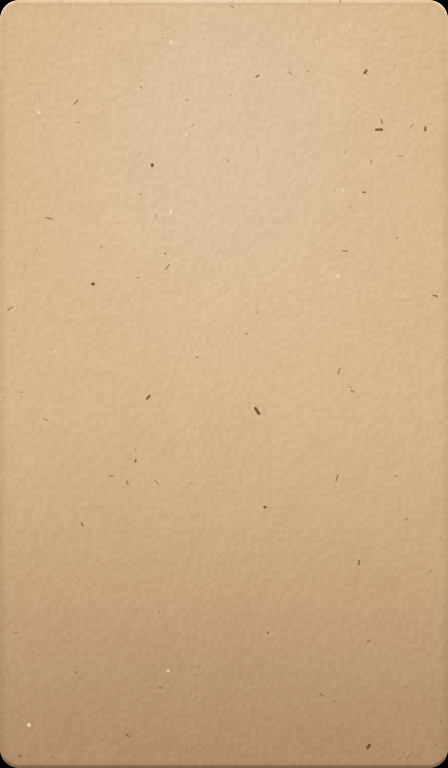
A Shadertoy shader for this texture:

```glsl
const vec3 KRAFT_LOW  = vec3(0.660, 0.517, 0.390);
const vec3 KRAFT_MID  = vec3(0.842, 0.710, 0.548);
const vec3 KRAFT_GLOW = vec3(0.862, 0.757, 0.625);
const vec3 DARK_FIBRE = vec3(0.36, 0.26, 0.14);
const vec3 PALE_FLECK = vec3(0.95, 0.90, 0.84);

vec3 hash3(vec2 p) {
    vec3 q = fract(p.xyx * vec3(0.1031, 0.1030, 0.0973));
    q += dot(q, q.yxz + 33.33);
    return fract((q.xxy + q.yzz) * q.zyx);
}

float valueNoise(vec2 p) {
    vec2 i = floor(p), f = fract(p);
    f = f * f * (3.0 - 2.0 * f);
    float low  = mix(hash3(i).x, hash3(i + vec2(1, 0)).x, f.x);
    float high = mix(hash3(i + vec2(0, 1)).x, hash3(i + vec2(1, 1)).x, f.x);
    return mix(low, high, f.y);
}

float fbm(vec2 p) {
    float sum = 0.0, amp = 0.5;
    for (int i = 0; i < 3; i++) {
        sum += amp * (valueNoise(p) - 0.5);
        p = mat2(1.6, 1.2, -1.2, 1.6) * p + 17.3;
        amp *= 0.5;
    }
    return sum;
}

float roundedBox(vec2 p, vec2 halfSize, float radius) {
    vec2 q = abs(p) - halfSize + radius;
    return length(max(q, 0.0)) + min(max(q.x, q.y), 0.0) - radius;
}

float capsule(vec2 p, float halfLength, float radius) {
    p.x -= clamp(p.x, -halfLength, halfLength);
    return length(p) - radius;
}

// One randomly turned speck in some cells of a grid
float specks(vec2 p, float cells, float chance, float halfLength, float radius, float soft, float seed) {
    vec2 id = floor(p * cells);
    vec3 pick = hash3(id + seed);
    vec3 shape = hash3(id + seed + 71.7);
    vec2 q = p - (id + 0.2 + 0.6 * pick.xy) / cells;
    float angle = 6.2832 * shape.x;
    q = mat2(cos(angle), -sin(angle), sin(angle), cos(angle)) * q;
    float size = mix(0.6, 1.3, shape.y * shape.y);
    float d = capsule(q, halfLength * size * shape.z, radius * size);
    return step(pick.z, chance) * mix(0.55, 1.0, shape.y) * smoothstep(soft, -soft, d);
}

vec3 kraftGradient(vec2 p, float h) {
    vec3 color = mix(KRAFT_LOW, KRAFT_MID, smoothstep(-0.2, 0.55, h));
    vec2 q = (vec2(p.x, h) - vec2(0.5, 0.82)) / vec2(0.42, 0.30);
    return mix(color, KRAFT_GLOW, exp(-dot(q, q)));
}

// Fine pulp grain with a slight embossed relief
float paperGrain(vec2 p) {
    float fine = fbm(p * 110.0);
    float relief = fine - fbm(p * 110.0 + vec2(0.6, -0.6));
    return 0.042 * fine + 0.025 * relief + 0.018 * fbm(p * 14.0);
}

void mainImage(out vec4 fragColor, in vec2 fragCoord) {
    vec2 p = fragCoord / iResolution.x;
    float aspect = iResolution.y / iResolution.x;
    float h = p.y / aspect;
    float pixel = 1.0 / iResolution.x;
    float soft = max(0.0016, 0.7 * pixel);

    // Paper
    vec3 color = kraftGradient(p, h) + paperGrain(p) * vec3(1.0, 1.02, 1.05);

    // Fibres and flecks
    float faint  = specks(p, 15.0, 0.28, 0.006, 0.0012, soft, 11.0);
    float strong = specks(p, 8.0, 0.22, 0.006, 0.0026, soft, 43.0);
    float pale   = specks(p, 6.0, 0.20, 0.001, 0.0040, soft, 90.0);
    color = mix(color, DARK_FIBRE, 0.45 * faint);
    color = mix(color, DARK_FIBRE, 0.80 * strong);
    color = mix(color, PALE_FLECK, 0.85 * pale);

    // Lit upper rim, shaded lower rim and rounded outline
    vec2 halfSize = vec2(0.5, 0.5 * aspect);
    float d = roundedBox(p - halfSize, halfSize, 0.042);
    float rim = smoothstep(-0.009, -0.003, d);
    color += 0.07 * rim * smoothstep(0.97, 0.995, h);
    color *= 1.0 - 0.24 * rim * smoothstep(0.02, 0.006, h);
    color *= 1.0 - 0.05 * smoothstep(-0.02, 0.0, d) * (1.0 - rim * step(0.9, h));
    color *= smoothstep(0.5 * pixel, -0.5 * pixel, d);

    fragColor = vec4(color, 1.0);
}
```
